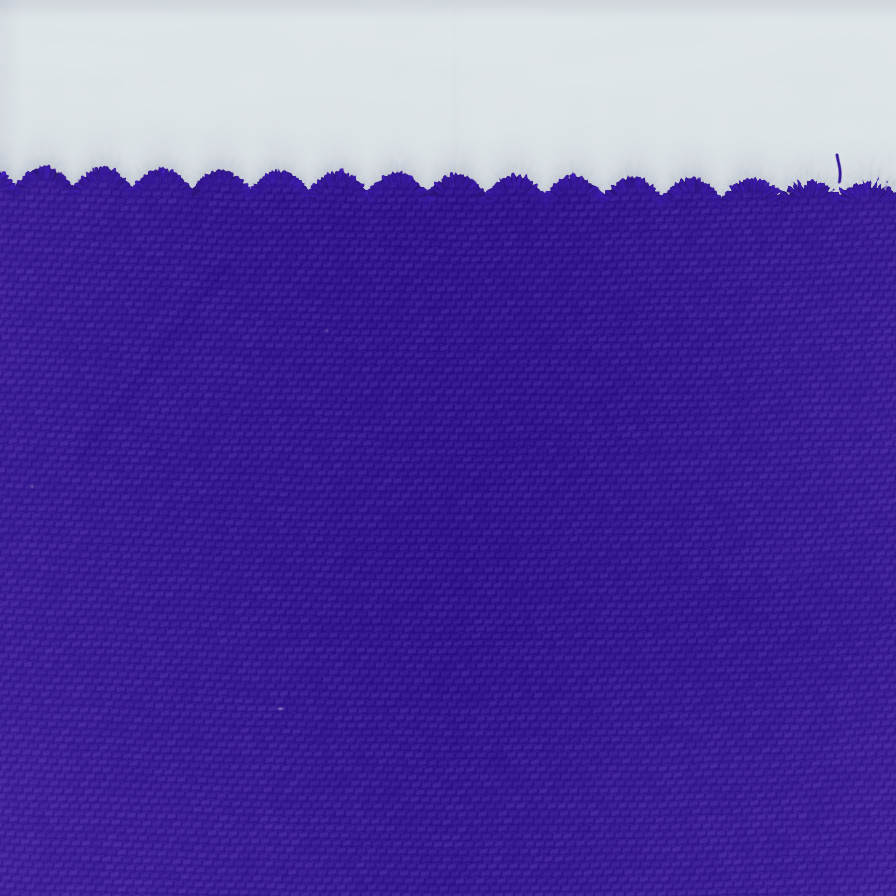
Write a WebGL 2 fragment shader that draws this texture.

```glsl
#version 300 es
precision highp float;
// Violet woven cloth with a pinked, frayed upper edge on a pale backing.
// A repeated arch forms the edge, staggered dashes form the weave, and
// gradient noise varies the fibres, the dye and the backing.
uniform vec2 u_resolution;
out vec4 outColor;

const float SCALLOP_WIDTH = 0.0657;
const float SCALLOP_HEIGHT = 0.021;
const float FIRST_PEAK = 0.0495;
const float VALLEY_LEVEL = 0.7945;
const float EDGE_SLOPE = -0.0175;
const float FRAY = 0.0065;
const vec2 WEAVE_COUNT = vec2(88.0, 121.0);
const float ROW_SHIFT = 0.41;
const vec3 BACKING = vec3(0.875, 0.902, 0.914);
const vec3 BACKING_SHADE = vec3(0.755, 0.775, 0.815);
const vec3 DYE_DEEP = vec3(0.163, 0.055, 0.530);
const vec3 DYE_PALE = vec3(0.258, 0.142, 0.610);
const vec3 TUFT = vec3(0.205, 0.090, 0.590);
const vec3 LINT = vec3(0.55, 0.50, 0.76);

vec2 hash2(vec2 p) {
  vec3 q = fract(p.xyx * vec3(0.1031, 0.1030, 0.0973));
  q += dot(q, q.yzx + 33.33);
  return fract((q.xx + q.yz) * q.zy);
}

float corner(vec2 cell, vec2 offset, vec2 f) {
  return dot(hash2(cell + offset) * 2.0 - 1.0, f - offset);
}

// Gradient noise, roughly -0.7 to 0.7
float noise(vec2 p) {
  vec2 i = floor(p), f = p - i;
  vec2 w = f * f * f * (f * (f * 6.0 - 15.0) + 10.0);
  return mix(mix(corner(i, vec2(0, 0), f), corner(i, vec2(1, 0), f), w.x),
             mix(corner(i, vec2(0, 1), f), corner(i, vec2(1, 1), f), w.x), w.y);
}

float segmentDistance(vec2 p, vec2 a, vec2 b) {
  vec2 d = b - a;
  return length(p - a - d * clamp(dot(p - a, d) / dot(d, d), 0.0, 1.0));
}

float blob(vec2 p, vec2 centre, vec2 size) {
  vec2 d = (p - centre) / size;
  return exp(-dot(d, d));
}

// Fibre streaks fanning out from the root of each scallop
float fanFibres(vec2 p) {
  float s = (p.x - FIRST_PEAK) / SCALLOP_WIDTH;
  float id = floor(s + 0.5);
  vec2 local = vec2((s - id) * SCALLOP_WIDTH, p.y - VALLEY_LEVEL - EDGE_SLOPE * p.x + 0.012);
  return noise(vec2(atan(local.x, local.y) * 9.0, id * 7.3 + length(local) * 55.0));
}

// Height above the frayed edge, negative within the cloth
float edgeHeight(vec2 p, float fibres) {
  float arch = abs(cos(3.14159 * (p.x - FIRST_PEAK) / SCALLOP_WIDTH));
  float worn = smoothstep(0.82, 0.88, p.x);
  float top = VALLEY_LEVEL + EDGE_SLOPE * p.x + SCALLOP_HEIGHT * mix(arch, 0.35 + 0.5 * arch, worn);
  return p.y - top - FRAY * (fibres + 0.6 * noise(p * 190.0)) * (1.0 + worn);
}

// Staggered, slightly tilted thread floats with dark gaps between them
float weave(vec2 p) {
  vec2 g = p + 0.0022 * vec2(noise(p * 17.0), noise(p * 13.0 + 40.0));
  g.y += 0.012 * sin(p.x * 3.0);
  g *= WEAVE_COUNT;
  float row = floor(g.y);
  g.x += row * ROW_SHIFT + 0.2 * hash2(vec2(row, 3.0)).x;
  vec2 f = vec2(fract(g.x), fract(g.y)) - 0.5;
  float dash = smoothstep(0.5, 0.12, abs(f.y - 0.32 * f.x)) * smoothstep(0.5, 0.3, abs(f.x));
  float riser = smoothstep(0.2, 0.04, abs(abs(f.x) - 0.42 + 0.15 * f.y)) * smoothstep(0.1, 0.5, f.y);
  return max(dash, 0.7 * riser) * (0.75 + 0.5 * hash2(vec2(floor(g.x), row)).x);
}

vec3 backing(vec2 p, float height) {
  float shade = 0.75 * exp(-max(height, 0.0) / 0.014) + 0.22 * exp(-max(height, 0.0) / 0.06);
  shade += 0.45 * smoothstep(0.975, 1.0, p.y) + 0.25 * smoothstep(0.03, 0.0, p.x);
  shade += 0.06 * blob(p, vec2(0.508, 0.89), vec2(0.003, 0.15)) + 0.08 * noise(p * vec2(6.0, 30.0));
  return mix(BACKING, BACKING_SHADE, clamp(shade, 0.0, 1.0));
}

vec3 cloth(vec2 p, float height, float fibres) {
  // Broad fading: deep middle, paler sides and lower corners
  float side = abs(p.x - 0.51) / 0.51;
  float fade = 0.27 + 0.42 * pow(side, 1.5) + 0.22 * smoothstep(0.35, 0.0, p.y);
  fade += 0.12 * noise(p * 5.0) + 0.10 * noise(p * 42.0) + 0.16 * noise(p * 150.0);
  fade += 0.14 * blob(p, vec2(0.885, 0.375), vec2(0.035, 0.025));
  fade -= 0.16 * smoothstep(0.012, 0.0, segmentDistance(p, vec2(0.09, 0.49), vec2(0.25, 0.70)));
  vec3 color = mix(DYE_DEEP, DYE_PALE, fade + 0.72 * (weave(p) - 0.42));
  // Loose tufts along the cut
  float tuft = smoothstep(-0.024, -0.006, height);
  color = mix(color, TUFT * (1.0 + 0.55 * fibres), 0.8 * tuft);
  // Small lint specks
  float lint = blob(p, vec2(0.313, 0.209), vec2(0.003, 0.0014));
  lint += 0.5 * blob(p, vec2(0.036, 0.457), vec2(0.002)) + 0.4 * blob(p, vec2(0.365, 0.631), vec2(0.002));
  return mix(color, LINT, min(lint, 1.0));
}

void main() {
  vec2 p = gl_FragCoord.xy / u_resolution;
  float pixel = 1.0 / min(u_resolution.x, u_resolution.y);
  float fibres = fanFibres(p);
  float height = edgeHeight(p, fibres);
  vec3 color = mix(cloth(p, height, fibres), backing(p, height), smoothstep(-pixel, pixel, height));
  // Stray thread standing above the edge
  vec2 bend = p - vec2(0.0015 * sin((p.y - 0.795) * 130.0), 0.0);
  float strand = segmentDistance(bend, vec2(0.9365, 0.797), vec2(0.9355, 0.827)) - 0.0016;
  color = mix(color, TUFT, smoothstep(pixel, -pixel, strand));
  outColor = vec4(color, 1.0);
}
```
